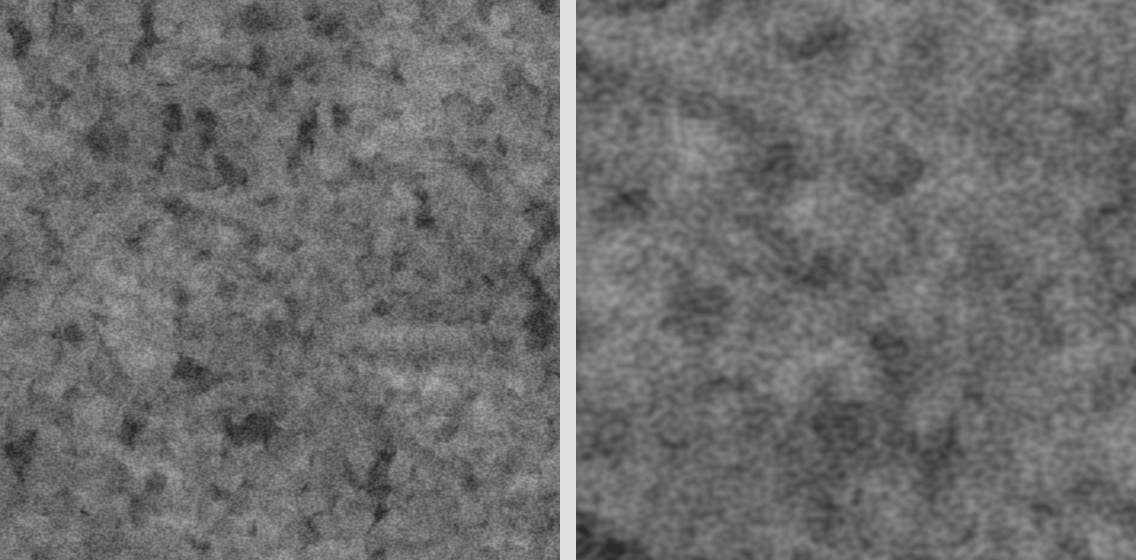
Left, the full canvas; right, a detail of the centre.
Reproduce this texture procedurally as a three.js fragment shader.

```glsl
// Draws weathered grey stone: dark blots and faint slanted streaks under fine grain.
varying vec2 vUv;

const float STONE_GREY = 0.447;
const float BLOT_DEPTH = 0.17;
const float SPECK_DEPTH = 0.10;

// Random unit gradient for a lattice cell
vec2 randomGradient(vec2 cell, float seed) {
  vec3 h = fract(vec3(cell.xyx + seed) * vec3(0.1031, 0.1030, 0.0973));
  h += dot(h, h.yzx + 33.33);
  float angle = 6.28319 * fract((h.x + h.y) * h.z);
  return vec2(cos(angle), sin(angle));
}

// Gradient noise centred on zero, with quintic blending
float gradientNoise(vec2 p, float seed) {
  vec2 cell = floor(p);
  vec2 f = p - cell;
  vec2 blend = f * f * f * (f * (f * 6.0 - 15.0) + 10.0);
  vec2 right = vec2(1.0, 0.0);
  vec2 up = vec2(0.0, 1.0);
  float a = dot(randomGradient(cell, seed), f);
  float b = dot(randomGradient(cell + right, seed), f - right);
  float c = dot(randomGradient(cell + up, seed), f - up);
  float d = dot(randomGradient(cell + 1.0, seed), f - 1.0);
  return mix(mix(a, b, blend.x), mix(c, d, blend.x), blend.y);
}

// Layered noise; each octave is rotated to hide the lattice
float layeredNoise(vec2 p, float gain, float seed) {
  mat2 turn = mat2(0.8, 0.6, -0.6, 0.8);
  float sum = 0.0;
  float weight = 1.0;
  for (int i = 0; i < 3; i++) {
    sum += weight * gradientNoise(p, seed + float(i) * 17.0);
    p = turn * p * 1.9 + 5.3;
    weight *= gain;
  }
  return sum;
}

// Soft-edged blots where the noise rises above a threshold
float blots(vec2 p, float threshold, float softness, float seed) {
  return smoothstep(threshold, threshold + softness, layeredNoise(p, 0.45, seed));
}

// Streaks that run nearly level and fall gently to the right
float streaks(vec2 p, float slope, vec2 frequency, float seed) {
  return gradientNoise(vec2(p.x, p.y + slope * p.x) * frequency, seed);
}

// Two sizes of fine grain, slightly wider than tall
float grain(vec2 p, float seed) {
  return 0.75 * gradientNoise(p * vec2(175.0, 215.0), seed)
       + 0.45 * gradientNoise(p * vec2(110.0, 135.0) + 0.37, seed + 9.0);
}

void main() {
  vec2 ragged = vec2(gradientNoise(vUv * 38.0, 3.0), gradientNoise(vUv * 38.0, 8.0));
  vec2 p = vUv + 0.012 * ragged;

  // Broad light and dark regions, which also gather the blots
  float region = layeredNoise(p * 3.2, 0.5, 21.0);
  float grey = STONE_GREY + 0.10 * region;

  // Mottling and slanted streaks
  grey += 0.11 * layeredNoise(p * 21.0, 0.8, 52.0);
  float streakShare = smoothstep(-0.2, 0.4, region);
  grey += mix(0.04, 0.12, streakShare) * streaks(p, 0.25, vec2(6.0, 27.0), 83.0);

  // Dark blots, a little taller than wide, and smaller specks
  float threshold = 0.10 + 0.12 * region;
  grey -= BLOT_DEPTH * blots(p * vec2(14.0, 11.0), threshold, 0.48, 104.0);
  grey -= SPECK_DEPTH * blots(p * vec2(26.0, 29.0), 0.16, 0.40, 135.0);

  // Fine grain over everything
  grey += 0.165 * grain(vUv, 166.0);

  gl_FragColor = vec4(vec3(clamp(grey, 0.17, 0.70)), 1.0);
}
```
